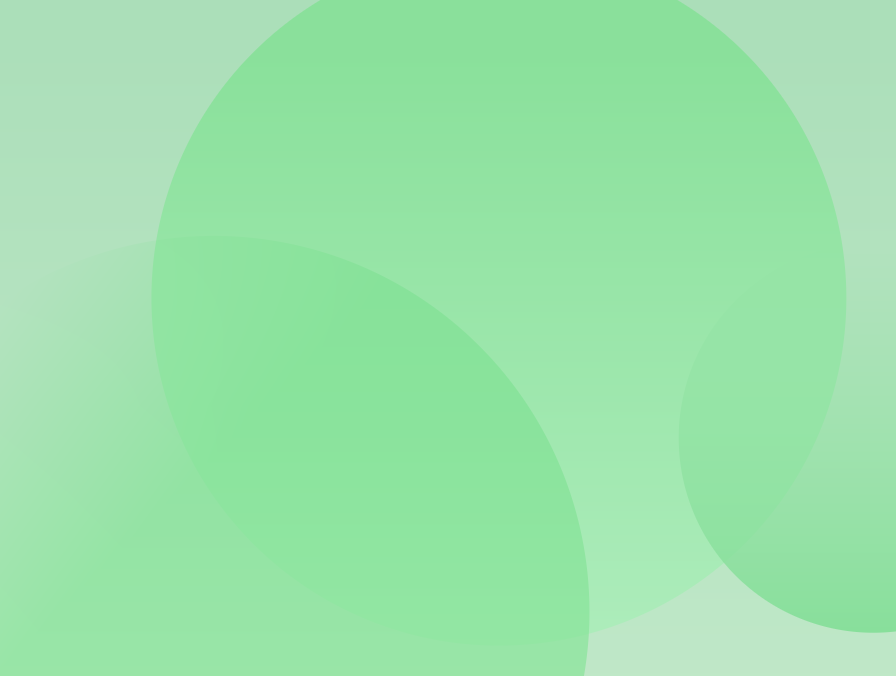
This background is drawn by a WebGL 2 fragment shader. Its source:

```glsl
#version 300 es
precision highp float;
// Soft mint backdrop: three large overlapping discs on a vertical gradient.
// Each disc is a circle distance function filled with its own gradient;
// two of them also fade to transparent along one direction.

// Discs: centre x, centre y, radius, in canvas heights
#define BIG_DISC vec3(0.738, 0.559, 0.514)
#define LEFT_DISC vec3(0.316, 0.095, 0.556)
#define RIGHT_DISC vec3(1.292, 0.352, 0.288)
#define LEFT_OPACITY 0.70
#define LEFT_FADE vec2(0.45, 0.99)
#define RIGHT_FADE vec2(0.635, 0.066)

uniform vec2 u_resolution;
out vec4 fragColor;

const vec3 SKY_TOP = vec3(0.669, 0.872, 0.724);
const vec3 SKY_BOTTOM = vec3(0.749, 0.908, 0.782);
const vec3 BIG_TOP = vec3(0.541, 0.880, 0.608);
const vec3 BIG_BOTTOM = vec3(0.678, 0.926, 0.733);
const vec3 LEFT_TOP = vec3(0.502, 0.882, 0.580);
const vec3 LEFT_BOTTOM = vec3(0.535, 0.894, 0.603);
const vec3 RIGHT_TINT = vec3(0.533, 0.875, 0.608);

// Linear ramp from range.x to range.y; the range may run downward
float ramp(vec2 range, float v) {
    return clamp((v - range.x) / (range.y - range.x), 0.0, 1.0);
}

// Antialiased coverage of a disc
float discMask(vec2 p, vec3 disc) {
    float dist = length(p - disc.xy) - disc.z;
    return clamp(0.5 - dist * u_resolution.y, 0.0, 1.0);
}

void main() {
    vec2 p = gl_FragCoord.xy / u_resolution.y;

    // Backdrop
    vec3 color = mix(SKY_BOTTOM, SKY_TOP, p.y);

    // Big opaque disc, paler toward its foot
    vec3 bigFill = mix(BIG_TOP, BIG_BOTTOM, ramp(vec2(0.914, 0.05), p.y));
    color = mix(color, bigFill, discMask(p, BIG_DISC));

    // Right disc, fading out upward
    float rightAlpha = ramp(RIGHT_FADE, p.y);
    color = mix(color, RIGHT_TINT, discMask(p, RIGHT_DISC) * rightAlpha);

    // Left disc, fading out toward the upper left
    float diagonal = p.x + 1.0 - p.y;
    float leftAlpha = LEFT_OPACITY * ramp(LEFT_FADE, diagonal);
    vec3 leftFill = mix(LEFT_TOP, LEFT_BOTTOM, ramp(vec2(0.4, 0.0), p.y));
    color = mix(color, leftFill, discMask(p, LEFT_DISC) * leftAlpha);

    fragColor = vec4(color, 1.0);
}
```
